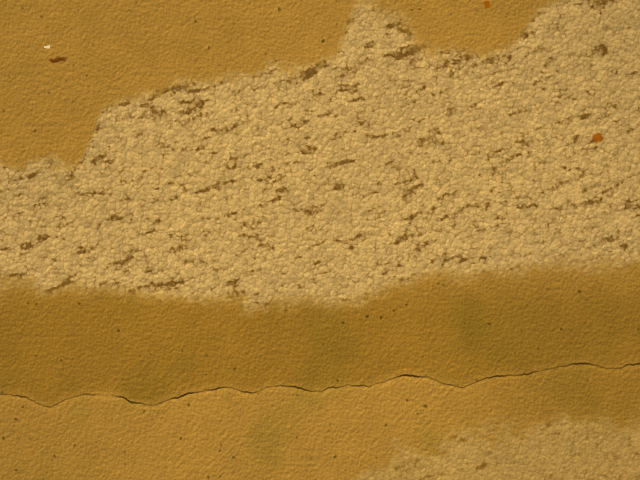
Give the GLSL for this texture, as a Shadertoy shader.

```glsl
// Weathered ochre plaster: a worn coat of pale grit between smooth render,
// with a darker damp band and a thin wandering crack below. Regions are
// height curves; relief comes from uneven grains and gradient noise.
#define GRAIN_SCALE 112.0
#define GRAIN_RELIEF 0.17
#define SMOOTH_RELIEF 0.17
#define CREVICE_DEPTH 0.8
#define STREAK_ANGLE 0.24
#define EDGE_WANDER 0.03
#define CRACK_WIDTH 0.0013
#define LIGHT_STEP vec2(-0.0016, 0.003)
#define GRIT_COLOR vec3(0.725, 0.58, 0.325)
#define RENDER_COLOR vec3(0.66, 0.482, 0.185)
#define DAMP_COLOR vec3(0.58, 0.415, 0.13)
#define SHADE_COLOR vec3(0.4, 0.265, 0.08)

vec2 hash2(vec2 p) {
  vec3 q = fract(p.xyx * vec3(.1031, .103, .0973));
  q += dot(q, q.yzx + 33.33);
  return fract((q.xx + q.yz) * q.zy);
}

float corner(vec2 i, vec2 f, vec2 e) {
  return dot(hash2(i + e) * 2.0 - 1.0, f - e);
}

// Gradient noise
float noise(vec2 p) {
  vec2 i = floor(p), f = p - i, e = vec2(1, 0);
  vec2 w = f * f * f * (f * (f * 6.0 - 15.0) + 10.0);
  return mix(mix(corner(i, f, e.yy), corner(i, f, e.xy), w.x),
             mix(corner(i, f, e.yx), corner(i, f, e.xx), w.x), w.y);
}

float fbm(vec2 p) {
  float sum = 0.0, amp = 1.0;
  for (int i = 0; i < 4; i++) {
    sum += amp * noise(p);
    p = mat2(1.6, 1.2, -1.2, 1.6) * p + 7.3;
    amp *= .5;
  }
  return sum;
}

// Scaled distance to the nearest grain of random size, and its tone
vec2 grains(vec2 p) {
  p += .7 * vec2(noise(p * .45), noise(p * .45 + 50.0));
  vec2 i = floor(p), best = vec2(9, 0);
  for (int y = -1; y <= 1; y++)
  for (int x = -1; x <= 1; x++) {
    vec2 cell = i + vec2(x, y), h = hash2(cell);
    float tone = fract(h.x * 7.0 + h.y * 3.0);
    float d = length(cell + h - p) / (.65 + .6 * tone);
    if (d < best.x) best = vec2(d, fract(tone * 5.3));
  }
  return best;
}

float fineHeight(vec2 p) {
  return noise(p * 105.0) + .9 * noise(p * 185.0 + 9.0);
}

float gritHeight(vec2 p) {
  return .8 * fineHeight(p) + .7 * noise(p * 48.0) - .9 * min(grains(p * GRAIN_SCALE).x, 1.2);
}

// Heights of the region borders along x
float upperEdge(float x) {
  return .66 + .12 * smoothstep(.15, .23, x) + .205 * clamp(x - .2, 0.0, .51)
    + .11 * smoothstep(.69, .75, x) * smoothstep(.93, .76, x) + .13 * smoothstep(1.01, 1.2, x);
}

float lowerEdge(float x) {
  return .4 - .04 * smoothstep(0.0, .6, x) + .06 * smoothstep(.68, .9, x)
    + .03 * smoothstep(.85, 1.33, x);
}

float bump(float x, float center, float width) {
  float t = (x - center) / width;
  return exp(-t * t);
}

float crackLine(float x) {
  float y = .178 + .018 * smoothstep(.36, .5, x) + .022 * smoothstep(.76, .85, x)
    + .025 * smoothstep(1.06, 1.22, x) + .005 * fbm(vec2(x * 42.0, 4));
  y -= .025 * bump(x, .1, .04) + .022 * bump(x, .31, .05) + .015 * bump(x, .52, .03);
  return y - .012 * bump(x, .655, .03) - .024 * bump(x, .955, .05) - .012 * bump(x, 1.275, .03);
}

float spot(vec2 p, vec2 center, float radius) {
  return 1.0 - smoothstep(.6, 1.0, (length(p - center) + .006 * noise(p * 120.0)) / radius);
}

void mainImage(out vec4 fragColor, in vec2 fragCoord) {
  vec2 p = fragCoord / iResolution.y;
  float broad = fbm(p * 4.0), fine = fineHeight(p);
  float ragged = EDGE_WANDER * (fbm(p * 15.0) + .6 * noise(p * 75.0));
  float upper = upperEdge(p.x) - p.y + ragged, gap = p.y - crackLine(p.x);

  // Region masks
  float soft = .014 + .04 * bump(p.x, .8, .09);
  float grit = smoothstep(-soft, soft, upper)
    * smoothstep(-.022, .03, p.y - lowerEdge(p.x) + ragged);
  float patchTop = .14 * (1.0 - exp(5.0 * (.74 - p.x)));
  grit = max(grit, .6 * smoothstep(-.02, .04, patchTop - p.y + 2.0 * ragged));
  float damp = .92 * smoothstep(-.006, .02, gap) * (1.0 - smoothstep(.34, .46, p.y));
  damp = max(damp, .7 * smoothstep(.85, 1.3, p.x) * smoothstep(.08, .16, p.y)
    * (1.0 - smoothstep(.24, .3, p.y)));

  // Smooth render, faintly stained and pitted
  float relief = fine - fineHeight(p + LIGHT_STEP);
  vec3 col = mix(RENDER_COLOR, DAMP_COLOR, damp) * (1.0 + .06 * broad);
  col *= 1.0 + SMOOTH_RELIEF * relief + .05 * fbm(p * 24.0);
  float olive = smoothstep(0.0, .7, fbm(p * 5.5 + 21.0)) * (1.0 - smoothstep(.35, .45, p.y));
  col *= 1.0 - olive * vec3(.09, .05, .12);
  col *= 1.0 - .35 * smoothstep(.38, .6, noise(p * 75.0 + 3.0));

  // Loose grit, lit from the upper left
  vec2 grain = grains(p * GRAIN_SCALE);
  float slope = gritHeight(p) - gritHeight(p + LIGHT_STEP);
  vec3 gritCol = GRIT_COLOR * (1.0 + .05 * broad + .13 * (grain.y - .5));
  gritCol *= 1.03 + GRAIN_RELIEF * slope + .07 * fbm(p * 30.0);

  // Short slanting crevices, broken up by the grains
  float c = cos(STREAK_ANGLE), s = sin(STREAK_ANGLE);
  vec2 along = mat2(c, -s, s, c) * (p + .012 * fbm(p * 14.0));
  float streak = fbm(along * vec2(15, 46)) + .55 * noise(along * vec2(38, 95))
    + .25 * broad + .28 * bump(upper, .012, .014);
  float crevice = smoothstep(.12, .72, streak + .3 * (grain.x - .5) + .35 * fine);
  float shade = CREVICE_DEPTH * crevice + .22 * smoothstep(.45, 1.0, grain.x);
  col = mix(col, mix(gritCol, SHADE_COLOR, min(shade, .9)), grit);

  // Hairline crack that fades in and out, with a lit lower lip
  float vary = noise(vec2(p.x * 17.0, 8));
  float strength = (.3 + .55 * smoothstep(-.2, .35, vary)) * (1.0 - .8 * bump(p.x, .22, .025));
  float width = CRACK_WIDTH * (1.2 + 1.2 * max(vary, 0.0) + .8 * bump(p.x, .9, .02));
  col *= 1.0 + .07 * bump(gap, -.006, .005);
  strength *= 1.0 - smoothstep(.2, 1.7, abs(gap) / width);
  col = mix(col, SHADE_COLOR * .5, strength);

  // Debris and rust specks
  vec2 twig = p - vec2(.12, .876) + .012 * noise(p * 60.0);
  float debris = 1.0 - smoothstep(.4, 1.0, length(twig * vec2(42, 130)));
  col = mix(col, vec3(.36, .17, .02), .8 * debris);
  col = mix(col, vec3(.9, .82, .62), spot(p, vec2(.097, .902), .006));
  float rust = max(spot(p, vec2(1.245, .712), .012), spot(p, vec2(1.015, .99), .009));
  col = mix(col, vec3(.62, .32, .03), .85 * rust);

  // Gentle falloff towards the corners
  vec2 q = p - vec2(.62, .5);
  fragColor = vec4(clamp(col * (1.03 - .12 * dot(q, q)), 0.0, 1.0), 1);
}
```
